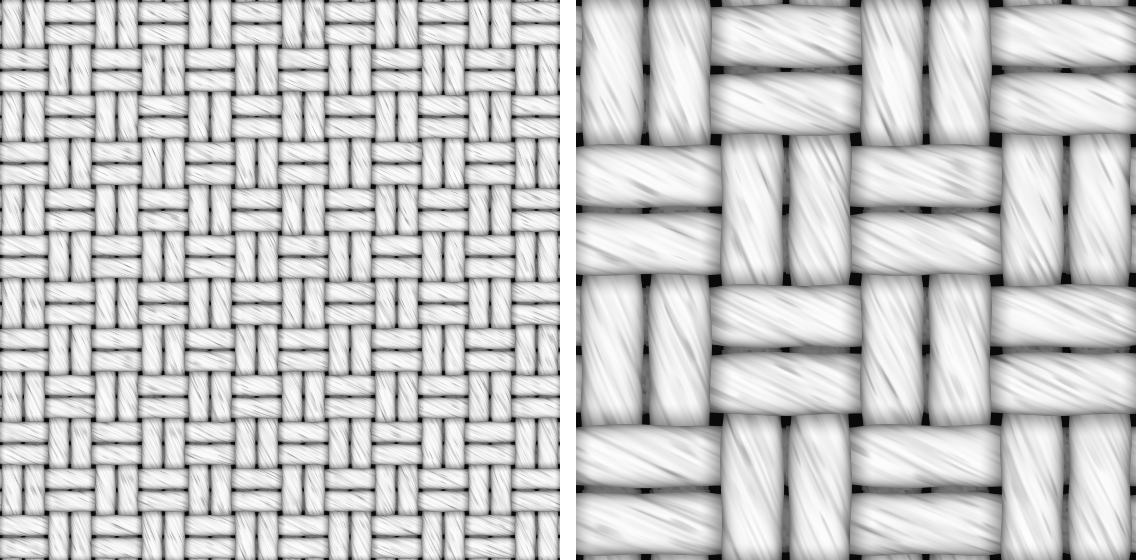
Left, the full canvas; right, a detail of the centre.
This texture is drawn by a Shadertoy shader. Its source:

```glsl
const float CELLS = 12.0;          // weave blocks per side, an even number
const float PI = 3.14159265;
const float PAIR_OFFSET = 0.242;   // strand centre from block centre
const float HALF_WIDTH = 0.222;    // strand radius in blocks
const vec3 GAP_COLOR = vec3(0.04);
const vec3 YARN_COLOR = vec3(0.99);

float hash(vec2 p) {
    return fract(sin(dot(p, vec2(127.1, 311.7))) * 43758.5453);
}

float noise(vec2 p) {
    vec2 i = floor(p), f = fract(p);
    f = f * f * (3.0 - 2.0 * f);
    return mix(mix(hash(i), hash(i + vec2(1, 0)), f.x),
               mix(hash(i + vec2(0, 1)), hash(i + vec2(1, 1)), f.x), f.y);
}

// Twisted fibres: fine grain, broken dark hairs and soft ply grooves
float fibreTone(float along, float twist, float ply, float seed) {
    vec2 offset = floor(vec2(seed * 91.0, seed * 57.0));
    float grain = noise(vec2(twist * 36.0, along * 3.0) + offset);
    float hairs = noise(vec2(twist * 27.0, along * 4.0) + offset + 31.0);
    float breaks = noise(vec2(twist * 5.0, along * 5.0) + offset + 73.0);
    float groove = smoothstep(0.09, 0.0, abs(fract(ply) - 0.5));
    return 1.0 - 0.11 * grain * grain
               - 0.22 * smoothstep(0.60, 0.95, hairs) * breaks
               - 0.20 * groove * breaks;
}

// Returns tone, coverage and height of the strand nearest to a point
vec3 strand(float along, float across, float startParity, float family, float pixel) {
    // Lane across the strand, and segment centred where the strand is on top
    float side = fract(across) < 0.5 ? -1.0 : 1.0;
    float c = fract(across) - 0.5 - side * PAIR_OFFSET;
    float lane = mod(floor(across * 2.0), CELLS * 2.0);
    float s = (along - 0.5 - startParity) * 0.5;
    float segment = floor(s + 0.5);
    float a = (s - segment) * 2.0;
    float d = abs(a);
    float seed = hash(vec2(lane + family * 37.0, mod(segment, CELLS * 0.5)));

    // Outline with slight ply bumps and tapered ends
    float slant = 0.43 + 0.12 * seed;
    float ply = (c + slant * a) * 2.6 + seed;
    float bump = 0.007 * cos(2.0 * PI * ply);
    float taper = 0.012 * smoothstep(0.36, 0.56, d);
    float halfWidth = HALF_WIDTH + bump - taper;
    float u = min(abs(c) / halfWidth, 1.0);
    float cover = smoothstep(-pixel, pixel, halfWidth - abs(c));

    // Rounded shading and darkening where the strand dives under
    float twist = c * (1.0 + 0.25 * u * u) + slant * a;
    float roundTone = 1.0 - 0.52 * pow(u, 4.6);
    float diveTone = mix(1.0, 0.46, smoothstep(0.37, 0.65, d));
    float tone = roundTone * diveTone * fibreTone(a, twist, ply, seed);
    return vec3(tone, cover, cos(PI * a) + 0.15 * sqrt(1.0 - u * u));
}

vec3 layStrand(vec3 below, vec3 yarn) {
    return mix(below, YARN_COLOR * yarn.x, yarn.y);
}

void mainImage(out vec4 fragColor, in vec2 fragCoord) {
    vec2 p = fragCoord / iResolution.xy * CELLS;
    float pixel = 0.6 * CELLS / iResolution.y;
    vec2 cell = floor(p);

    vec3 warp = strand(p.y, p.x, mod(cell.x + 1.0, 2.0), 0.0, pixel);
    vec3 weft = strand(p.x, p.y, mod(cell.y, 2.0), 1.0, pixel);

    // The higher strand covers the lower one
    vec3 warpOnTop = layStrand(layStrand(GAP_COLOR, weft), warp);
    vec3 weftOnTop = layStrand(layStrand(GAP_COLOR, warp), weft);
    float order = smoothstep(-0.04, 0.04, warp.z - weft.z);
    fragColor = vec4(mix(weftOnTop, warpOnTop, order), 1.0);
}
```
